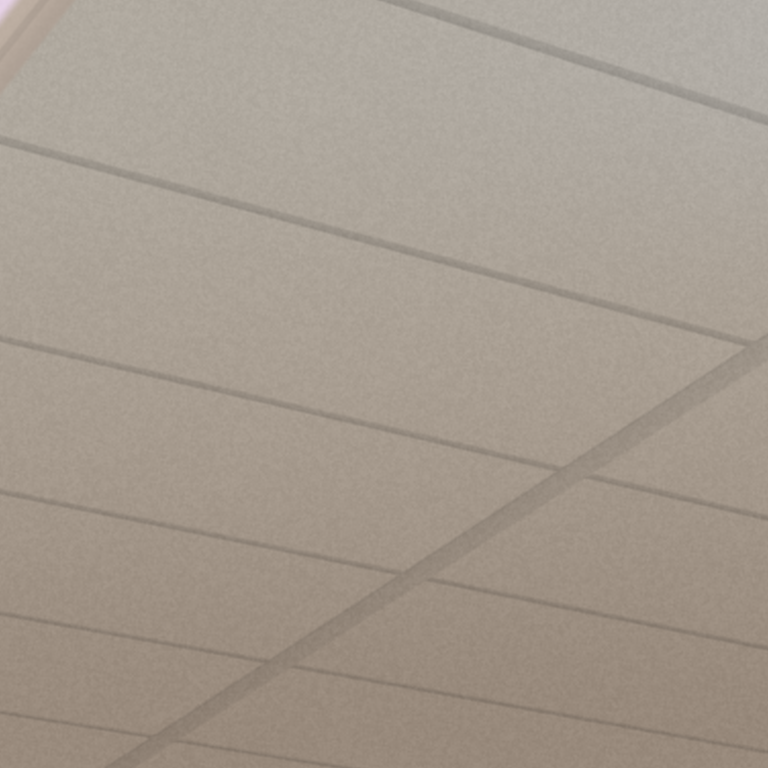
This texture is drawn by a three.js fragment shader. Its source:

```glsl
// Suspended ceiling of long panels seen at an angle: a perspective mapping turns
// the canvas into panel numbers, whose fractions give the receding seams. A wide
// beam, a trim in the upper left corner, soft light and fine grain lie on top.
varying vec2 vUv;

#define SEAM_WIDTH 0.040
#define SEAM_SHADE 0.880
#define BEAM_SHADE 0.920
#define BEAM_SLOPE 0.649
#define BEAM_POINT vec2(0.7487, 0.6146)
#define TRIM_REACH 0.0767
#define GRAIN_SCALE 235.0
#define GRAIN_AMOUNT 0.046
#define PANEL_VARIATION 0.005
#define EDGE_SOFT 0.0026

const vec3 COOL_LIGHT = vec3(0.688, 0.662, 0.622);
const vec3 WARM_MID = vec3(0.655, 0.611, 0.562);
const vec3 WARM_SHADE = vec3(0.598, 0.540, 0.485);
const vec3 TRIM_COLOR = vec3(0.715, 0.660, 0.612);
const vec3 LAMP_GLOW = vec3(0.90, 0.82, 0.90);

float hash(vec2 p) {
  vec3 q = fract(vec3(p.xyx) * 0.1031);
  q += dot(q, q.yzx + 33.33);
  return fract((q.x + q.y) * q.z);
}

float noise(vec2 p) {
  vec2 i = floor(p), f = fract(p);
  f = f * f * (3.0 - 2.0 * f);
  return mix(mix(hash(i), hash(i + vec2(1.0, 0.0)), f.x),
             mix(hash(i + vec2(0.0, 1.0)), hash(i + 1.0), f.x), f.y);
}

// Coverage of a stripe from its centre distance and half width
float stripe(float d, float halfWidth) {
  return 1.0 - smoothstep(halfWidth - EDGE_SOFT, halfWidth + EDGE_SOFT, abs(d));
}

// Returns the panel number and the local panel height on the canvas
vec2 panelCoord(vec2 p) {
  float squeeze = 1.0 - 0.1482 * p.x;
  float leftY = (p.y - 0.299 * p.x) / squeeze;
  float depth = 0.3807 - 0.1746 * leftY;
  return vec2((leftY + 0.167) / depth, depth * depth / 0.41 * squeeze * 0.97);
}

// Fine grain in two octaves, turned off the pixel axes, and a faint mottling
float surfaceGrain(vec2 p) {
  vec2 turned = mat2(0.8, 0.6, -0.6, 0.8) * p + 2.0;
  float fine = noise(turned * GRAIN_SCALE) - 0.5;
  float finer = noise(p.yx * GRAIN_SCALE * 1.6 + 17.0) - 0.5;
  float broad = noise(turned * 9.0 + 5.0) - 0.5;
  return GRAIN_AMOUNT * (0.6 * fine + 0.45 * finer + 0.1 * broad);
}

// Light falls off downwards, with a cooler and brighter right end at the top
vec3 ceilingLight(vec2 p) {
  vec3 upper = mix(COOL_LIGHT, WARM_MID, smoothstep(0.05, 0.62, p.y));
  vec3 color = mix(upper, WARM_SHADE, smoothstep(0.45, 1.0, p.y));
  float cool = p.x * p.x * (1.0 - smoothstep(0.0, 0.45, p.y));
  return color + cool * vec3(0.010, 0.020, 0.036);
}

void main() {
  vec2 p = vec2(vUv.x, 1.0 - vUv.y); // y runs down from the top
  float beamD = (p.y - BEAM_POINT.y + BEAM_SLOPE * (p.x - BEAM_POINT.x))
              / sqrt(1.0 + BEAM_SLOPE * BEAM_SLOPE);
  float beamHalf = mix(0.0100, 0.0150, p.x);
  float rightSide = smoothstep(-EDGE_SOFT, EDGE_SOFT, beamD);

  // Panels, a little uneven in tone
  vec2 panel = panelCoord(p);
  vec3 color = ceilingLight(p);
  float tone = hash(vec2(floor(panel.x) + 11.0, step(0.0, beamD) + 3.0)) - 0.5;
  color += PANEL_VARIATION * tone - 0.003 * rightSide;

  // Soft seams with a darker lower lip
  float seamD = (fract(panel.x + 0.5) - 0.5) * panel.y;
  float seamHalf = 0.5 * SEAM_WIDTH * panel.y;
  float seam = stripe(seamD, seamHalf);
  float lip = smoothstep(-seamHalf, seamHalf, seamD);
  color *= mix(1.0, SEAM_SHADE - 0.05 * (lip - 0.5), seam);

  // Beam with a thin shadow on its upper edge
  vec3 beamColor = ceilingLight(p) * BEAM_SHADE;
  beamColor *= 1.0 - 0.04 * stripe(beamD + beamHalf, 0.0030);
  beamColor *= 1.0 + 0.02 * smoothstep(-beamHalf, beamHalf, beamD);
  color = mix(color, beamColor, stripe(beamD, beamHalf));

  // Corner trim, with a groove and a lamp glow behind it
  float trimD = dot(p, vec2(0.785, 0.62));
  float trim = 1.0 - smoothstep(TRIM_REACH - 0.004, TRIM_REACH + 0.004, trimD);
  vec3 trimColor = TRIM_COLOR * mix(1.03, 0.95, smoothstep(0.03, TRIM_REACH, trimD));
  trimColor *= 1.0 - 0.06 * stripe(trimD - 0.045, 0.005);
  trimColor = mix(LAMP_GLOW, trimColor, smoothstep(0.008, 0.026, trimD));
  color = mix(color, trimColor, trim);

  color += surfaceGrain(p) * (1.0 - 0.6 * trim);
  gl_FragColor = vec4(color, 1.0);
}
```
